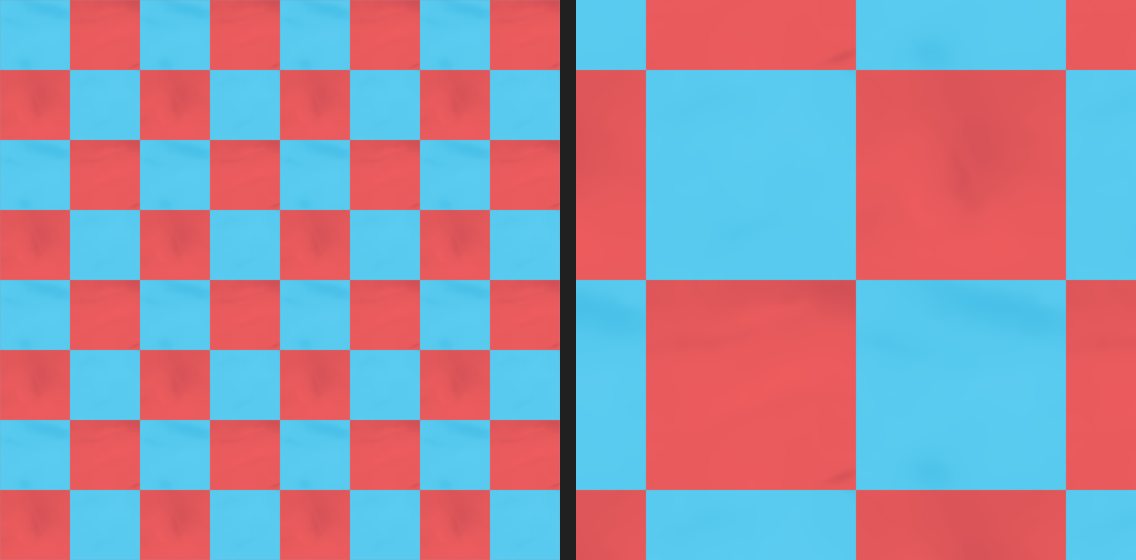
Left: the whole. Right: its middle third, enlarged.
This pattern is drawn by a WebGL 1 fragment shader. Its source:

```glsl
precision highp float;
// Red and blue checkerboard, eight squares each way, with soft painted creases.
// Four differently shaded squares form a block that repeats four times each way;
// the creases are rotated gaussian strokes bent by wrapping value noise.

uniform vec2 u_resolution;

const float SQUARES = 8.0;
const float BLOCK = 2.0; // squares per side of the repeating block

float hash(vec2 p) {
  vec3 q = fract(vec3(p.xyx) * 0.1031);
  q += dot(q, q.yzx + 33.33);
  return fract((q.x + q.y) * q.z);
}

// Value noise that wraps after a whole number of lattice cells
float wrapNoise(vec2 p, float period, float seed) {
  vec2 i = floor(p);
  vec2 f = fract(p);
  f = f * f * (3.0 - 2.0 * f);
  vec2 a = mod(i, period) + seed;
  vec2 b = mod(i + 1.0, period) + seed;
  return mix(mix(hash(a), hash(vec2(b.x, a.y)), f.x),
             mix(hash(vec2(a.x, b.y)), hash(b), f.x), f.y);
}

// Layered noise from -0.5 to 0.5 over one block
float cloud(vec2 p, float frequency, float seed) {
  float sum = 0.0;
  float gain = 0.57;
  for (int i = 0; i < 3; i++) {
    sum += gain * (wrapNoise(p * frequency, frequency * BLOCK, seed) - 0.5);
    frequency *= 2.0;
    gain *= 0.5;
  }
  return sum;
}

// Soft elliptical brush stroke, turned by an angle in radians
float stroke(vec2 p, vec2 center, vec2 radius, float angle) {
  float c = cos(angle);
  float s = sin(angle);
  vec2 d = p - center;
  d = vec2(c * d.x + s * d.y, c * d.y - s * d.x) / radius;
  return exp(-dot(d, d));
}

// Tone of each kind of square: negative is shadow, positive is light
float hollowRed(vec2 p) {
  return 0.35 - 0.5 * p.y
    - 0.65 * stroke(p, vec2(0.58, 0.66), vec2(0.24, 0.30), 0.3)
    - 0.45 * stroke(p, vec2(0.50, 0.50), vec2(0.17, 0.05), -0.95)
    - 0.35 * stroke(p, vec2(0.04, 0.32), vec2(0.18, 0.14), 0.0)
    + 0.55 * stroke(p, vec2(0.33, 0.40), vec2(0.24, 0.07), -0.9)
    + 0.35 * stroke(p, vec2(0.60, 0.14), vec2(0.40, 0.12), 0.15);
}

float foldedRed(vec2 p) {
  return 0.3 - 0.65 * smoothstep(0.55, 1.0, p.y)
    - 0.55 * stroke(p, vec2(0.96, 0.90), vec2(0.24, 0.09), -0.6)
    - 0.40 * stroke(p, vec2(0.22, 0.73), vec2(0.32, 0.05), 0.12)
    - 0.25 * stroke(p, vec2(0.62, 0.36), vec2(0.34, 0.04), 0.2)
    - 0.90 * stroke(p, vec2(1.0, 0.0), vec2(0.12, 0.04), 0.4)
    + 0.50 * stroke(p, vec2(0.56, 0.86), vec2(0.18, 0.05), 0.1)
    + 0.30 * stroke(p, vec2(0.65, 0.48), vec2(0.32, 0.09), 0.2);
}

float shadedBlue(vec2 p) {
  return 0.3
    - 0.95 * stroke(p, vec2(0.72, 0.88), vec2(0.42, 0.10), -0.25)
    - 0.45 * stroke(p, vec2(0.12, 0.70), vec2(0.28, 0.06), -0.1)
    - 0.65 * stroke(p, vec2(0.36, 0.10), vec2(0.14, 0.12), 0.4)
    + 0.25 * stroke(p, vec2(0.60, 0.45), vec2(0.34, 0.12), 0.3);
}

float paleBlue(vec2 p) {
  return 0.38
    - 0.45 * stroke(p, vec2(0.48, 0.24), vec2(0.20, 0.06), 0.6)
    - 0.30 * stroke(p, vec2(0.18, 0.82), vec2(0.25, 0.07), 0.2)
    - 1.30 * stroke(p, vec2(0.97, 0.98), vec2(0.13, 0.04), -0.4)
    + 0.20 * stroke(p, vec2(0.60, 0.62), vec2(0.28, 0.14), 0.2);
}

// Smoothed square wave of period two: +1 on even squares, -1 on odd ones
float squareWave(float x, float halfWidth) {
  float d = abs(mod(x - 0.5, 2.0) - 1.0) - 0.5;
  return clamp(d / halfWidth, -1.0, 1.0);
}

vec3 tint(vec3 shadow, vec3 middle, vec3 light, float tone) {
  float t = clamp(tone, -1.0, 1.0);
  return t < 0.0 ? mix(middle, shadow, -t) : mix(middle, light, t);
}

void main() {
  vec2 board = gl_FragCoord.xy / u_resolution * SQUARES;
  vec2 block = mod(board, BLOCK);
  vec2 local = fract(board);
  float upper = step(1.0, block.y);

  // Bend the strokes and add faint mottling
  vec2 bend = vec2(cloud(block, 3.0, 3.0), cloud(block, 3.0, 41.0));
  vec2 p = local + 0.20 * bend;
  float mottle = 0.5 * cloud(block + 0.3 * bend, 4.0, 77.0);

  float redTone = mix(hollowRed(p), foldedRed(p), upper) + mottle;
  float blueTone = mix(paleBlue(p), shadedBlue(p), upper) + mottle;
  vec3 red = tint(vec3(0.81, 0.31, 0.33), vec3(0.90, 0.35, 0.36), vec3(0.95, 0.365, 0.37), redTone);
  vec3 blue = tint(vec3(0.26, 0.74, 0.90), vec3(0.335, 0.785, 0.93), vec3(0.37, 0.81, 0.95), blueTone);

  // Red where both waves agree, with about one pixel of smoothing
  vec2 halfWidth = 0.6 * SQUARES / u_resolution;
  float parity = squareWave(board.x, halfWidth.x) * squareWave(board.y, halfWidth.y);
  gl_FragColor = vec4(mix(blue, red, 0.5 + 0.5 * parity), 1.0);
}
```
